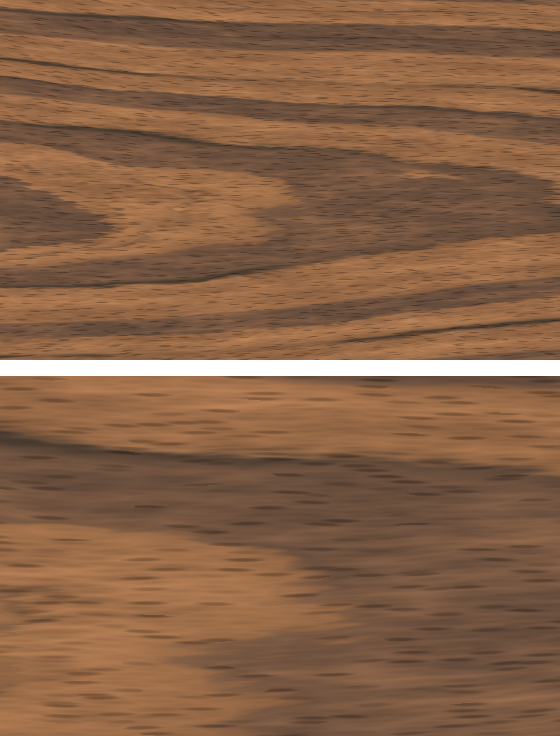
Top: the whole. Bottom: its middle third, enlarged.
Reproduce this texture procedurally as a Shadertoy shader.

```glsl
// Flat-sawn rosewood veneer: growth rings cut into nested parabolic arches.
// A ring coordinate selects dark bands and black veins; stretched cellular
// noise adds the fibres and pores, layered sines make the rings wander.

const vec3 GOLD   = vec3(0.580, 0.402, 0.270);
const vec3 HONEY  = vec3(0.670, 0.468, 0.312);
const vec3 UMBER  = vec3(0.410, 0.308, 0.245);
const vec3 RUSSET = vec3(0.505, 0.362, 0.262);
const vec3 VEIN   = vec3(0.270, 0.222, 0.180);

const float AXIS_HEIGHT = 0.437;   // height of the arch axis
const float ARCH_WIDTH  = 0.050;   // opening of the parabolas
const float FAN         = 0.30;    // convergence of fibres to the right
const float RAGGED      = 0.13;    // fibre displacement of ring edges
const float EDGE_SOFT   = 0.016;
const float PORE_DEPTH  = 0.24;
const float FIBRE_DEPTH = 0.17;

// Dark bands: ring start, ring end, strength (negative rings lie below the axis)
const vec3 BANDS[8] = vec3[8](
    vec3(-0.44, 0.44, 0.95), vec3(0.72, 1.00, 0.90), vec3(-1.00, -0.72, 0.90),
    vec3(1.28, 1.49, 0.95), vec3(2.05, 2.37, 0.95), vec3(2.65, 2.95, 0.80),
    vec3(-1.62, -1.41, 0.95), vec3(-2.50, -2.14, 0.90));

// Black veins: ring position, half width, strength
const vec3 VEINS[10] = vec3[10](
    vec3(0.99, 0.028, 0.90), vec3(-0.99, 0.025, 0.90), vec3(1.71, 0.020, 0.95),
    vec3(2.35, 0.022, 0.80), vec3(2.20, 0.012, 0.60), vec3(1.47, 0.014, 0.65),
    vec3(-1.85, 0.026, 0.95), vec3(0.59, 0.012, 0.30), vec3(-0.59, 0.012, 0.30),
    vec3(2.52, 0.010, 0.45));

vec2 hash2(vec2 p) {
    vec3 q = fract(vec3(p.xyx) * vec3(0.1031, 0.1030, 0.0973));
    q += dot(q, q.yzx + 33.33);
    return fract((q.xx + q.yz) * q.zy);
}

// Cellular noise: distance to the nearest point and that point's random value
vec2 cells(vec2 p) {
    vec2 base = floor(p), nearest = vec2(9.0, 0.0);
    for (int j = -1; j <= 1; j++)
    for (int i = -1; i <= 1; i++) {
        vec2 cell = base + vec2(i, j);
        vec2 jitter = hash2(cell);
        float d = length(cell + jitter - p);
        if (d < nearest.x) nearest = vec2(d, fract(jitter.x * 7.3 + jitter.y * 5.1));
    }
    return nearest;
}

float wander(vec2 p) {
    return 0.50 * sin(p.x * 5.1 + p.y * 7.0 + 0.6)
         + 0.30 * sin(p.x * 11.3 - p.y * 13.0 + 2.1)
         + 0.20 * sin(p.x * 23.7 + p.y * 19.0 + 4.0);
}

// Signed ring coordinate, growing outward from the axis of the arches
float ringAt(float x, float offset, float fray) {
    float f = x + offset * offset / ARCH_WIDTH;
    f -= 0.12 * smoothstep(0.0, 0.10, -offset);
    f += 0.09 * wander(vec2(x, offset * 2.0)) + RAGGED * fray;
    float ring = sqrt(max(f, 0.0));
    ring += 0.12 * (x - 0.5) * smoothstep(0.95, 1.3, ring);
    return offset < 0.0 ? -ring : ring;
}

void mainImage(out vec4 fragColor, in vec2 fragCoord) {
    vec2 p = fragCoord / iResolution.y;
    float x = fragCoord.x / iResolution.x;
    float offset = p.y - AXIS_HEIGHT - 0.012 * sin(x * 5.0 + 3.0);

    // Fibre space follows the converging grain
    vec2 grain = vec2(p.x, offset * (1.0 + FAN * x) + 0.003 * wander(p * 2.0));
    float broad = cells(grain * vec2(3.0, 22.0)).x - 0.48;
    float medium = cells(grain * vec2(8.0, 75.0) + 17.0).x - 0.48;
    float fine = cells(grain * vec2(22.0, 210.0) + 41.0).x - 0.48;
    float ring = ringAt(x, offset, broad * 0.6 + medium * 0.5 + fine * 0.25);

    // Pale wood with thin growth stripes
    float stripe = 0.5 + 0.25 * sin(ring * 21.0 + 1.2) + 0.18 * sin(ring * 47.0 + x * 3.0);
    stripe += 0.25 * smoothstep(0.58, 0.68, abs(ring)) * smoothstep(0.8, 0.7, abs(ring));
    vec3 color = mix(GOLD, HONEY, clamp(stripe + broad * 0.7, 0.0, 1.0));

    // Dark bands, warmer and mottled in the heart of the large arch
    float dark = 0.0;
    for (int i = 0; i < 8; i++) {
        vec3 b = BANDS[i];
        float inside = smoothstep(b.x - EDGE_SOFT, b.x + EDGE_SOFT, ring)
                     * smoothstep(b.y + EDGE_SOFT, b.y - EDGE_SOFT, ring);
        dark = max(dark, inside * b.z);
    }
    float sliver = smoothstep(0.035, 0.0, abs(ring - 0.915))
                 * smoothstep(0.70, 0.74, x) * smoothstep(0.85, 0.80, x);
    dark *= 1.0 - 0.85 * sliver;
    float mottle = 0.32 + 0.9 * broad + 0.7 * medium + 0.22 * wander(grain * vec2(1.5, 9.0));
    color = mix(color, mix(UMBER, RUSSET, clamp(mottle, 0.0, 1.0)), dark);

    // Black veins fade in and out along the grain
    for (int i = 0; i < 10; i++) {
        vec3 v = VEINS[i];
        float d = (ring - v.x) / v.y;
        float fade = clamp(0.65 + 0.6 * sin(x * 6.0 + v.x * 19.0) + medium, 0.25, 1.0);
        color = mix(color, VEIN, v.z * fade * exp(-d * d));
    }

    // Fibres and short dark pores
    color *= 1.0 + FIBRE_DEPTH * (0.45 * broad + 0.7 * medium + 0.8 * fine);
    vec2 pore = cells(grain * vec2(17.0, 150.0) + vec2(0.0, p.x * 2.5) + 73.0);
    float poreMask = smoothstep(0.42, 0.12, pore.x) * smoothstep(0.45, 0.85, pore.y);
    color *= 1.0 - PORE_DEPTH * poreMask;
    fragColor = vec4(color, 1.0);
}
```
